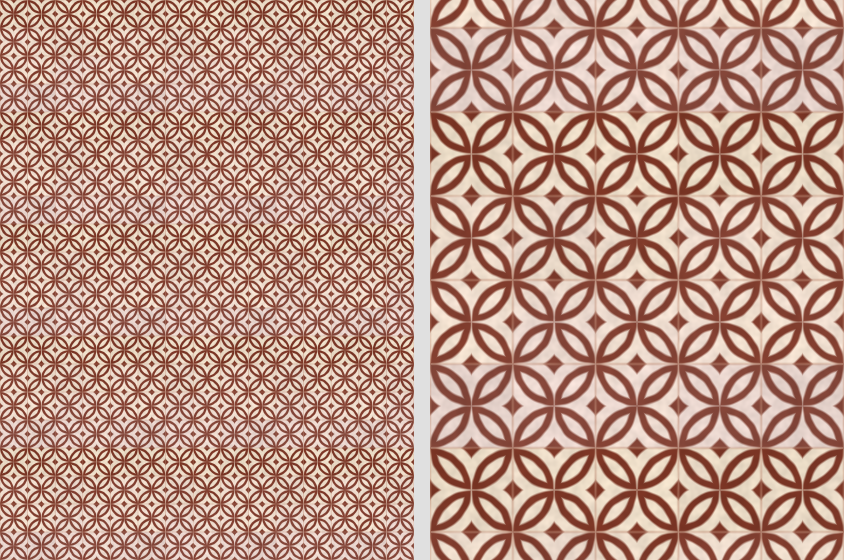
Left: the whole. Right: its middle third, enlarged.
This pattern is drawn by a Shadertoy shader. Its source:

```glsl
const vec2 TILES = vec2(15.0, 20.0);
const float BLOCK = 4.0;              // tiles per side before the wear repeats
const float CIRCLE_RADIUS = 0.5;      // outer edge of the petals
const float LENS_RADIUS = 0.417;      // pale lens inside each petal
const float DIAMOND_RADIUS = 0.63;    // concave sides of the small diamonds
const float GROUT_HALF_WIDTH = 0.011;
const float GROUT_STRENGTH = 0.62;
const float EDGE_WOBBLE = 0.012;
const float TILE_VARIATION = 0.05;
const float GRAIN = 0.07;
const vec3 RED_WARM = vec3(0.48, 0.205, 0.14);
const vec3 RED_FADED = vec3(0.52, 0.275, 0.225);
const vec3 CREAM_WARM = vec3(0.93, 0.87, 0.785);
const vec3 CREAM_FADED = vec3(0.92, 0.845, 0.815);
const vec3 GROUT = vec3(0.76, 0.57, 0.48);

float hash(vec2 p) {
    vec3 q = fract(p.xyx * 0.1031);
    q += dot(q, q.yzx + 33.33);
    return fract((q.x + q.y) * q.z);
}

float cornerSlope(vec2 cell, vec2 offset) {
    float angle = 6.2832 * hash(cell);
    return dot(vec2(cos(angle), sin(angle)), offset);
}

float gradientNoise(vec2 p) {
    vec2 i = floor(p), f = fract(p);
    vec2 u = f * f * f * (f * (f * 6.0 - 15.0) + 10.0);
    vec2 e = vec2(1.0, 0.0);
    float low = mix(cornerSlope(i, f), cornerSlope(i + e, f - e), u.x);
    float high = mix(cornerSlope(i + e.yx, f - e.yx), cornerSlope(i + 1.0, f - 1.0), u.x);
    return mix(low, high, u.y);
}

// Distance to the second nearest circle centre; centres sit mid-edge.
float secondCentre(vec2 local) {
    vec2 a = abs(local);
    return max(length(a - vec2(0.5, 0.0)), length(a - vec2(0.0, 0.5)));
}

float below(float d, float edge, float soft) {
    return 1.0 - smoothstep(edge - soft, edge + soft, d);
}

void mainImage(out vec4 fragColor, in vec2 fragCoord) {
    // Tiles count down from the top left
    vec2 canvas = fragCoord / iResolution.xy;
    vec2 uv = vec2(canvas.x, 1.0 - canvas.y) * TILES;
    vec2 tile = mod(floor(uv), BLOCK);
    vec2 local = fract(uv) - 0.5;
    vec2 worn = tile + local + 0.5;
    float soft = max(0.7 * TILES.x / iResolution.x, 0.018);

    // Petals, lenses and diamonds are bands of one distance
    float d = secondCentre(local) + EDGE_WOBBLE * gradientNoise(worn * 7.0);
    float petal = below(d, CIRCLE_RADIUS, soft) - below(d, LENS_RADIUS, soft);
    float diamond = 1.0 - below(d, DIAMOND_RADIUS, soft);
    float red = clamp(petal + diamond, 0.0, 1.0);

    // Lower rows of each block are more faded
    float blotch = gradientNoise(worn * 1.7 + 9.0);
    float fade = tile.y / (BLOCK - 1.0) + 0.35 * (hash(tile + 3.0) - 0.5) + 0.4 * blotch;
    fade = clamp(fade, 0.0, 1.0);
    vec3 color = mix(mix(CREAM_WARM, CREAM_FADED, fade), mix(RED_WARM, RED_FADED, fade), red);

    // Uneven pigment and fine grain
    float grain = gradientNoise(worn * 6.0 + 31.0) + 0.6 * gradientNoise(worn * 15.0);
    color *= 1.0 + TILE_VARIATION * (hash(tile + 17.0) - 0.5) + GRAIN * grain;

    // Thin, patchy grout
    vec2 toEdge = 0.5 - abs(local);
    float line = below(min(toEdge.x, toEdge.y), GROUT_HALF_WIDTH, soft);
    float patchy = 0.85 + 0.6 * gradientNoise(worn * 4.0 + 50.0);
    color = mix(color, GROUT, clamp(line * patchy * GROUT_STRENGTH, 0.0, 1.0));

    fragColor = vec4(clamp(color, 0.0, 1.0), 1.0);
}
```
